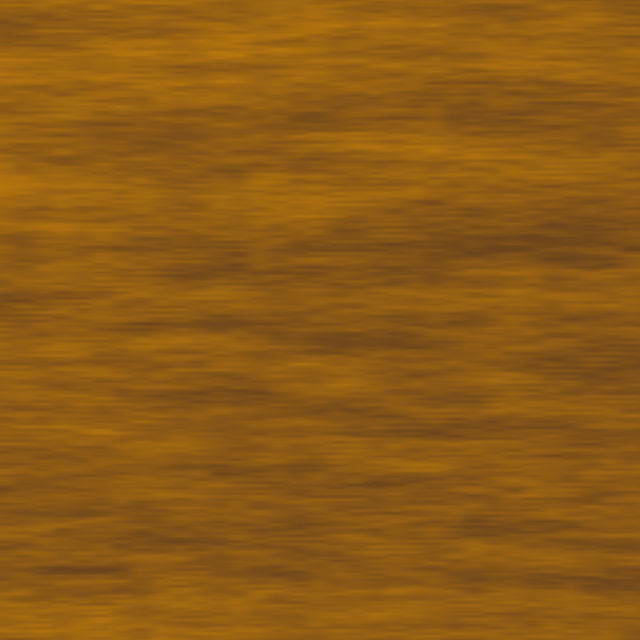
This texture is drawn by a Shadertoy shader. Its source:

```glsl
// Brushed amber wood grain: fine, nearly horizontal streaks in golden brown.
// Octaves of value noise, stretched along x, are summed and mapped to a
// narrow colour ramp from dark umber to warm ochre.

float hash(vec2 p) {
    return fract(sin(dot(p, vec2(127.1, 311.7))) * 43758.5453);
}

float valueNoise(vec2 p) {
    vec2 cell = floor(p);
    vec2 f = fract(p);
    f = f * f * (3.0 - 2.0 * f);
    float low = mix(hash(cell), hash(cell + vec2(1.0, 0.0)), f.x);
    float high = mix(hash(cell + vec2(0.0, 1.0)), hash(cell + vec2(1.0, 1.0)), f.x);
    return mix(low, high, f.y);
}

// Signed sum of stretched octaves, from broad bands down to hairline fibres
float woodGrain(vec2 uv) {
    float sum = 0.0;
    float amplitude = 1.0;
    vec2 frequency = vec2(0.8, 7.0);
    for (int i = 0; i < 6; i++) {
        vec2 offset = vec2(17.3, 41.7) * float(i + 1);
        sum += amplitude * (valueNoise(uv * frequency + offset) - 0.5);
        amplitude *= 0.94;
        frequency *= vec2(2.1, 2.0);
    }
    return sum;
}

void mainImage(out vec4 fragColor, in vec2 fragCoord) {
    vec2 uv = fragCoord / iResolution.y;

    // Let the fibres drift slightly off the horizontal
    uv.y += 0.008 * (valueNoise(uv * vec2(2.5, 4.0) + 5.0) - 0.5);

    // Mid brown, shifted along the umber to ochre axis
    vec3 midBrown = vec3(0.573, 0.368, 0.079);
    vec3 towardOchre = vec3(0.115, 0.077, -0.024);
    vec3 color = midBrown + towardOchre * clamp(woodGrain(uv), -1.3, 1.3);

    fragColor = vec4(color, 1.0);
}
```
